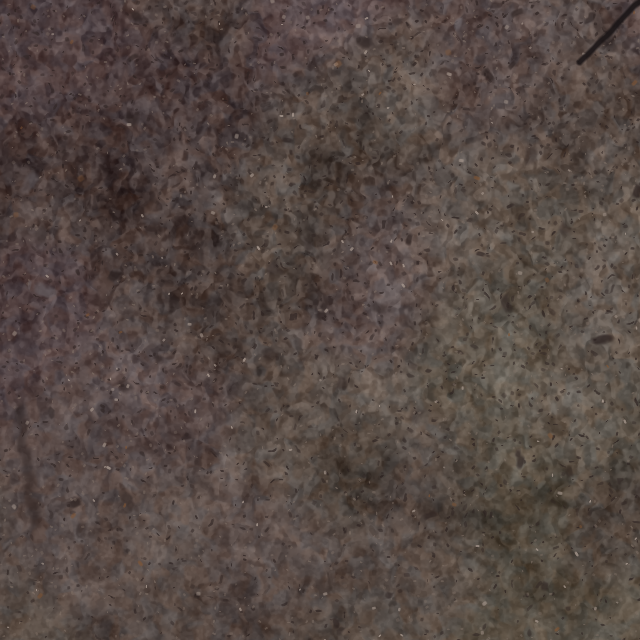
Give the GLSL for this texture, as a WebGL 1 fragment shader.

```glsl
precision highp float;
// Weathered brown-grey concrete with soft stains, dark pits and pale grit.
uniform vec2 u_resolution;

vec2 hash2(vec2 p) {
  vec3 q = fract(p.xyx * vec3(0.1031, 0.1030, 0.0973));
  q += dot(q, q.yzx + 33.33);
  return fract((q.xx + q.yz) * q.zy);
}

// Smooth cellular noise, centred on zero: random cell values blended by distance.
float cellNoise(vec2 p) {
  vec2 base = floor(p);
  float total = 0.0, weights = 0.0;
  for (int j = -1; j <= 1; j++) {
    for (int i = -1; i <= 1; i++) {
      vec2 cell = base + vec2(float(i), float(j));
      vec2 d = cell + hash2(cell) - p;
      float w = exp(-6.0 * dot(d, d));
      total += w * (hash2(cell + 37.0).x - 0.5);
      weights += w;
    }
  }
  return total / weights;
}

// Scattered, turned, slightly angular flecks; size is relative to a cell.
float flecks(vec2 p, float density, float size) {
  vec2 base = floor(p);
  float mask = 0.0;
  for (int j = -1; j <= 1; j++) {
    for (int i = -1; i <= 1; i++) {
      vec2 cell = base + vec2(float(i), float(j));
      vec2 place = hash2(cell + 11.0), kind = hash2(cell + 71.0);
      vec2 d = cell + place - p;
      float turn = 6.2832 * kind.y, c = cos(turn), s = sin(turn);
      d = mat2(c, s, -s, c) * d;
      d.y *= 1.0 + 1.1 * place.x;
      float r = size * (0.4 + 0.6 * place.y);
      float dist = mix(length(d), max(abs(d.x), abs(d.y)), 0.5);
      float shape = 1.0 - smoothstep(0.5 * r, 1.2 * r, dist);
      mask = max(mask, shape * step(kind.x, density) * (0.5 + 0.5 * place.x));
    }
  }
  return mask;
}

float segment(vec2 p, vec2 a, vec2 b) {
  vec2 ab = b - a;
  return length(p - a - ab * clamp(dot(p - a, ab) / dot(ab, ab), 0.0, 1.0));
}

float softSpot(vec2 p, vec2 centre, vec2 radius) {
  vec2 d = (p - centre) / radius;
  return exp(-dot(d, d));
}

void main() {
  vec2 p = gl_FragCoord.xy / u_resolution;
  vec2 warp = vec2(cellNoise(p * 45.0), cellNoise(p * 45.0 + 19.0));
  vec2 q = p + 0.012 * warp;
  float rough = smoothstep(0.1, 0.75, p.y + 0.25 * p.x);

  // Broad stains, then mottling, then fine grain.
  float tone = 0.07 * cellNoise(q * 4.0 + 3.0) + 0.08 * cellNoise(q * 9.0 + 8.0);
  tone += 0.075 * cellNoise(q * vec2(26.0, 20.0)) + 0.07 * cellNoise(q * 58.0);
  tone += mix(0.08, 0.14, rough) * cellNoise(q * vec2(125.0, 105.0));
  tone += 0.05 * cellNoise(p * 210.0);
  tone += 0.05 * softSpot(q, vec2(0.25, 0.2), vec2(0.2, 0.17));
  tone += 0.025 * softSpot(q, vec2(0.8, 0.65), vec2(0.25, 0.4));
  tone -= 0.035 * softSpot(q, vec2(0.3, 0.74), vec2(0.4, 0.09));
  tone -= 0.035 * softSpot(q, vec2(0.72, 0.24), vec2(0.12, 0.08));
  vec3 color = vec3(0.328, 0.281, 0.261) + tone * vec3(1.02, 1.0, 0.97);

  // Mauve towards the upper left, olive towards the lower right.
  float olive = clamp(0.5 + 0.6 * (p.x - p.y) + 0.8 * cellNoise(p * 5.0 + 40.0), 0.0, 1.0);
  color += mix(vec3(0.004, -0.010, 0.012), vec3(-0.004, 0.010, -0.012), olive);
  color += vec3(0.035, 0.0, -0.025) * cellNoise(q * 70.0 + 60.0);

  // Dark pits and larger blotches.
  vec3 pitColor = vec3(0.17, 0.13, 0.125);
  float pits = flecks(q * 80.0, mix(0.18, 0.42, rough), 0.34);
  float blotches = flecks(q * 17.0 + 5.0, 0.14, 0.24);
  color = mix(color, pitColor, 0.72 * pits);
  color = mix(color, pitColor, 0.7 * blotches);

  // Pale chips, small bright grit and a few rusty grains.
  color = mix(color, vec3(0.43, 0.40, 0.41), 0.65 * flecks(q * 11.0 + 31.0, 0.035, 0.2));
  color = mix(color, vec3(0.50, 0.44, 0.40), 0.6 * flecks(p * 95.0 + 13.0, 0.13, 0.32));
  color = mix(color, vec3(0.66, 0.60, 0.56), 0.85 * flecks(p * 52.0 + 23.0, 0.045, 0.24));
  color = mix(color, vec3(0.50, 0.33, 0.20), 0.7 * flecks(p * 40.0 + 47.0, 0.012, 0.25));

  // Faint upright streak at the left, thin dark twig in the upper right corner.
  float streak = segment(q, vec2(0.055, 0.18), vec2(0.03, 0.36));
  color = mix(color, pitColor, 0.5 * (1.0 - smoothstep(0.001, 0.014, streak)));
  float twig = segment(p + 0.003 * warp, vec2(0.905, 0.902), vec2(1.0, 1.0));
  color = mix(color, vec3(0.10, 0.08, 0.085), 0.9 * (1.0 - smoothstep(0.002, 0.007, twig)));

  gl_FragColor = vec4(color, 1.0);
}
```
